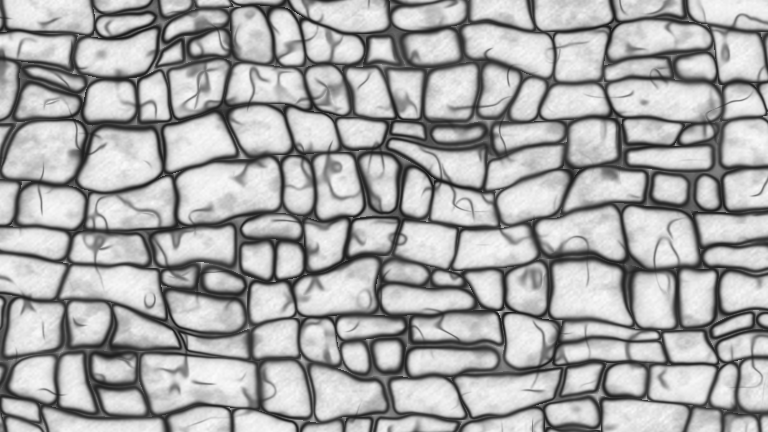
Give the GLSL for this texture, as a Shadertoy shader.

```glsl
const float ROW_HEIGHT = 0.112;
const float STONE_WIDTH = 0.178;
const float ROW_WAVE = 0.34;
const float JOINT_JITTER = 0.54;
const float JOINT_SLANT = 0.34;
const float LAYER_SPLIT = 0.30;
const float SIDE_SPLIT = 0.34;
const float LINE_WIDTH = 0.0066;
const float HALO_WIDTH = 0.014;
const float HALO_INK = 0.30;
const float GAP_WIDTH = 0.006;
const float CRACK_INK = 0.55;
const float GRAIN_INK = 0.13;
const vec3 PAPER = vec3(0.99);
const vec3 GRAPHITE = vec3(0.11);

float hash(vec2 p) {
    vec3 q = fract(vec3(p.xyx) * 0.1031);
    q += dot(q, q.yzx + 33.33);
    return fract((q.x + q.y) * q.z);
}

float noise(vec2 p) {
    vec2 i = floor(p), f = fract(p);
    f = f * f * (3.0 - 2.0 * f);
    return mix(mix(hash(i), hash(i + vec2(1, 0)), f.x),
               mix(hash(i + vec2(0, 1)), hash(i + vec2(1, 1)), f.x), f.y);
}

float fbm(vec2 p) {
    float sum = 0.0, amp = 0.53;
    for (int k = 0; k < 4; k++) {
        sum += amp * noise(p);
        p = mat2(1.6, 1.2, -1.2, 1.6) * p + 7.3;
        amp *= 0.5;
    }
    return sum;
}

vec2 warp(vec2 p, float scale) {
    return vec2(noise(p * scale + 11.0), noise(p * scale + 47.0)) - 0.5;
}

// Height of the wavy bed below a row
float bedHeight(float row, float x) {
    float wave = noise(vec2(x * 4.6 + row * 17.0, row * 5.7)) * 2.0 - 1.0;
    return (row + ROW_WAVE * wave) * ROW_HEIGHT;
}

// Position of the slanted joint left of a stone
float jointX(float index, float row, float v) {
    vec2 id = vec2(index, row);
    float jitter = JOINT_JITTER * (hash(id + 3.0) - 0.5);
    float slant = JOINT_SLANT * (hash(id + 71.0) - 0.5) * (v - 0.5);
    return (index + 0.5 * hash(vec2(row, 9.0)) + jitter + slant) * STONE_WIDTH;
}

// Distance inside the rounded stone at p, negative in the corner gaps
float stoneDistance(vec2 p) {
    float row = floor(p.y / ROW_HEIGHT);
    if (p.y < bedHeight(row, p.x)) row -= 1.0;
    else if (p.y >= bedHeight(row + 1.0, p.x)) row += 1.0;
    float low = bedHeight(row, p.x), high = bedHeight(row + 1.0, p.x);
    float v = (p.y - low) / (high - low);

    float col = floor(p.x / STONE_WIDTH - 0.5 * hash(vec2(row, 9.0)));
    if (p.x < jointX(col, row, v)) col -= 1.0;
    else if (p.x >= jointX(col + 1.0, row, v)) col += 1.0;
    float left = jointX(col, row, v), right = jointX(col + 1.0, row, v);
    vec2 id = vec2(col, row) + 100.0;

    // Tall stones may break into layers, wide ones into neighbours
    float start = jointX(col, row, 0.5), end = jointX(col + 1.0, row, 0.5);
    float middle = 0.5 * (start + end);
    float height = bedHeight(row + 1.0, middle) - bedHeight(row, middle);
    if (hash(id) < LAYER_SPLIT && height > 0.105) {
        float tilt = (hash(id + 5.0) - 0.5) * 0.3 * (p.x - middle);
        float bed = mix(low, high, 0.35 + 0.3 * hash(id + 13.0)) + tilt;
        if (p.y > bed) { low = bed; id += 31.0; }
        else high = bed;
    }
    if (hash(id + 23.0) < SIDE_SPLIT && end - start > 0.15) {
        float lean = (hash(id + 37.0) - 0.5) * 0.05 * (v - 0.5);
        float side = mix(left, right, 0.36 + 0.28 * hash(id + 41.0)) + lean;
        if (p.x > side) { left = side; id += 53.0; }
        else right = side;
    }

    vec2 inset = vec2(min(p.x - left, right - p.x), min(p.y - low, high - p.y));
    float radius = mix(0.012, 0.034, hash(id + 61.0));
    vec2 edge = inset - radius;
    return radius - length(min(edge, 0.0)) + max(min(edge.x, edge.y), 0.0);
}

// Short broken pencil strokes along the contours of a noise
float strokes(vec2 p, float seed) {
    vec2 q = p * vec2(10.0, 15.0) + seed;
    float ridge = abs(0.75 * noise(q) + 0.25 * noise(q * 2.3) - 0.5);
    float mask = smoothstep(0.5, 0.85, noise(p * 17.0 + seed * 3.0));
    return mask * exp(-ridge * ridge * 900.0);
}

void mainImage(out vec4 fragColor, in vec2 fragCoord) {
    vec2 p = fragCoord / iResolution.y;
    vec2 q = p + 0.06 * warp(p, 3.5) + 0.03 * warp(p, 8.0) + 0.010 * warp(p, 24.0);

    // Pencilled outline with uneven weight and gaps
    float d = stoneDistance(q + 5.0) - GAP_WIDTH * smoothstep(0.5, 0.9, noise(p * 9.0));
    float width = LINE_WIDTH * mix(0.65, 1.3, noise(p * 18.0 + 80.0));
    float line = mix(0.75, 1.0, noise(p * 12.0 + 25.0)) * exp(-d * d / (width * width));
    float halo = HALO_INK * exp(-max(d, 0.0) / HALO_WIDTH) * mix(0.2, 1.6, fbm(p * 28.0));
    float gap = (1.0 - smoothstep(-0.009, 0.0, d)) * 0.6 * noise(p * 13.0 + 30.0);

    // Cracks and smudges on the faces
    float crack = CRACK_INK * max(strokes(p, 19.0), strokes(p.yx, 63.0));
    float smudge = 0.22 * smoothstep(0.5, 0.85, fbm(p * vec2(17.0, 24.0) + 60.0));

    // Paper tooth and faint slanted strokes
    vec2 slanted = mat2(0.8, -0.6, 0.6, 0.8) * p;
    float tooth = 0.5 * noise(p * 170.0) + 0.5 * noise(slanted * vec2(45.0, 170.0));
    float grain = GRAIN_INK * tooth * mix(0.5, 1.3, noise(p * 8.0 + 90.0));

    float light = (1.0 - line) * (1.0 - halo) * (1.0 - gap);
    light *= (1.0 - crack) * (1.0 - smudge) * (1.0 - grain);
    fragColor = vec4(mix(GRAPHITE, PAPER, light), 1.0);
}
```
